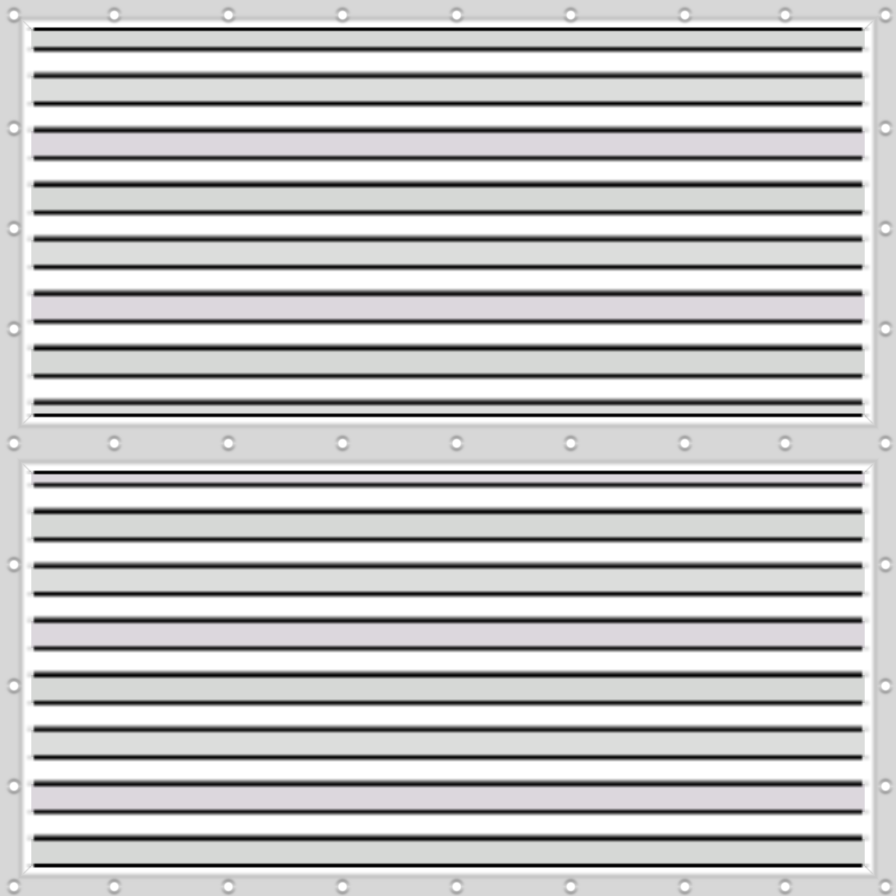
Write a Shadertoy shader that draws this texture.

```glsl
#define FIRST_LINE 5.47
#define SPACING 3.04
#define UPPER_OPENING vec2(3.26, 46.35)
#define LOWER_OPENING vec2(52.73, 96.62)
#define HALF_WIDTH 46.5
#define RIVET_RADIUS 0.46
#define FRAME_COLOR vec3(0.842, 0.842, 0.842)
#define SLAT_COLOR vec3(0.862, 0.866, 0.862)
#define LILAC_COLOR vec3(0.862, 0.842, 0.866)
#define DULL_COLOR vec3(0.838, 0.846, 0.838)

// Rivet spacing widens towards the middle of each side
vec2 rivetCenter(float i, float j) {
    float x = 1.56 + 11.2 * i + 1.536 * clamp(i - 1.0, 0.0, 5.0);
    float y = 1.69 + 11.2 * j + 1.43 * min(j, 1.0)
            + 1.56 * clamp(j - 3.0, 0.0, 1.0) + 2.34 * clamp(j - 4.0, 0.0, 2.0);
    return vec2(x, y);
}

// White and grey slats alternate; the greys cycle through three tints
vec3 slatColor(float band) {
    if (mod(band, 2.0) < 0.5) return vec3(1.0);
    float tint = mod(floor(band / 2.0), 3.0);
    return tint < 0.5 ? SLAT_COLOR : tint < 1.5 ? LILAC_COLOR : DULL_COLOR;
}

// Light left beside the dark gaps between slats
float slatLight(float t) {
    bool isWhite = mod(floor(t), 2.0) < 0.5;
    vec2 blur = isWhite ? vec2(0.6, 0.8) : vec2(0.48);
    float above = fract(t) * SPACING;
    float light = smoothstep(-0.05, blur.x, above)
                * smoothstep(-0.05, blur.y, SPACING - above);
    float lift = 0.04 + 0.04 * sin(2.1 * floor(t + 0.5));
    return mix(lift, 1.0, light);
}

// Frame with a bright bevel, a soft outer shade and mitred corners
vec3 frameColor(vec2 q) {
    float d = max(q.x, q.y);
    vec3 color = FRAME_COLOR - 0.06 * exp(-pow((d - 1.25) / 0.25, 2.0));
    color = mix(vec3(1.0), color, smoothstep(0.55, 1.15, d));
    float corner = step(0.0, min(q.x, q.y)) * (1.0 - smoothstep(0.7, 1.1, d));
    return color - 0.12 * corner * exp(-pow((q.x - q.y) / 0.15, 2.0));
}

void mainImage(out vec4 fragColor, in vec2 fragCoord) {
    // Percent of the canvas, measured from the top left
    vec2 p = 100.0 * fragCoord / iResolution.xy;
    p.y = 100.0 - p.y;
    float aa = 100.0 / iResolution.y;

    // Signed offsets from the nearer opening
    vec2 span = p.y < 49.6 ? UPPER_OPENING : LOWER_OPENING;
    vec2 center = vec2(50.0, 0.5 * (span.x + span.y));
    vec2 q = abs(p - center) - vec2(HALF_WIDTH, 0.5 * (span.y - span.x));
    float inside = smoothstep(-0.5 * aa, 0.5 * aa, -max(q.x, q.y));

    // Slats inside the bevelled frame
    float t = (p.y - FIRST_LINE) / SPACING;
    vec3 color = mix(frameColor(q), slatColor(floor(t)), inside);

    // Dark gaps, tapered at both ends
    float light = smoothstep(0.05, 0.33, abs(q.y));
    if (q.y < 0.0) light *= slatLight(t);
    float taper = max(smoothstep(0.0, 0.5, -q.x),
                      0.14 * (1.0 - smoothstep(0.2, 0.8, q.x)));
    color *= 1.0 - (1.0 - light) * taper;

    // Rivets along the outer sides and the middle rail
    for (int j = 0; j < 9; j++) {
        for (int i = 0; i < 9; i++) {
            if (j % 4 != 0 && i % 8 != 0) continue;
            vec2 r = p - rivetCenter(float(i), float(j));
            float d = length(r);
            float shade = exp(-pow((d - 0.7) / 0.22, 2.0)) * abs(r.y) / max(d, 0.01);
            color -= 0.2 * shade;
            float soft = max(0.12, 0.5 * aa);
            float head = 1.0 - smoothstep(RIVET_RADIUS - soft, RIVET_RADIUS + soft, d);
            color = mix(color, vec3(1.0), head);
        }
    }
    fragColor = vec4(clamp(color, 0.0, 1.0), 1.0);
}
```
